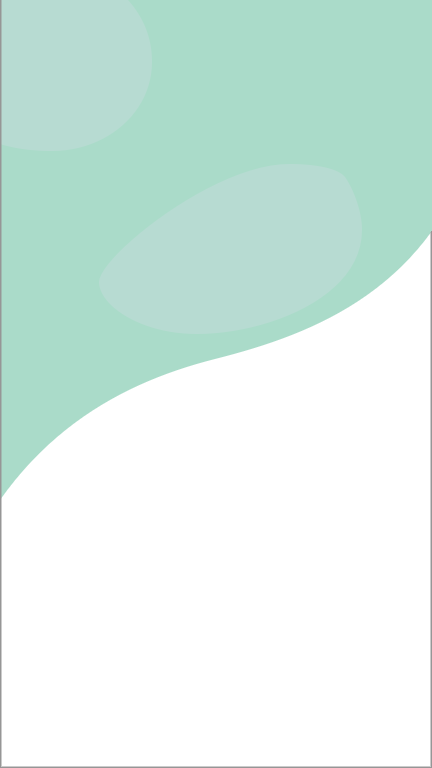
This background is drawn by a Shadertoy shader. Its source:

```glsl
// Adds one cubic Bezier to an outline; outline = (squared distance, side)
void addCurve(vec2 p, vec2 a, vec2 b, vec2 c, vec2 d, inout vec2 outline) {
    vec2 from = a;
    for (int i = 1; i <= 24; i++) {
        float t = float(i) / 24.0, s = 1.0 - t;
        vec2 to = a*s*s*s + 3.0*b*s*s*t + 3.0*c*s*t*t + d*t*t*t;
        vec2 edge = to - from, w = p - from;
        vec2 gap = w - edge * clamp(dot(w, edge) / dot(edge, edge), 0.0, 1.0);
        outline.x = min(outline.x, dot(gap, gap));
        // Each crossing to the right flips inside and outside
        if ((from.y > p.y) != (to.y > p.y) && w.x < edge.x * w.y / edge.y)
            outline.y = -outline.y;
        from = to;
    }
}

float coverage(vec2 outline, float pixel) {
    return clamp(0.5 - outline.y * sqrt(outline.x) / pixel, 0.0, 1.0);
}

// Green field: an S-shaped lower edge, closed beyond the canvas
vec2 waveField(vec2 p) {
    vec2 o = vec2(1e6, 1.0);
    addCurve(p, vec2(0, 500), vec2(60, 415), vec2(140, 378), vec2(215, 359), o);
    addCurve(p, vec2(215, 359), vec2(290, 340), vec2(375, 310), vec2(432, 231), o);
    addCurve(p, vec2(432, 231), vec2(700, -500), vec2(-300, -500), vec2(0, 500), o);
    return o;
}

vec2 cornerBlob(vec2 p) {
    vec2 o = vec2(1e6, 1.0);
    addCurve(p, vec2(128, 0), vec2(145, 19), vec2(152, 40), vec2(152, 62), o);
    addCurve(p, vec2(152, 62), vec2(152, 112), vec2(107, 151), vec2(52, 151), o);
    addCurve(p, vec2(52, 151), vec2(34, 151), vec2(16, 149), vec2(0, 144), o);
    addCurve(p, vec2(0, 144), vec2(-200, 60), vec2(0, -150), vec2(128, 0), o);
    return o;
}

vec2 pebbleBlob(vec2 p) {
    vec2 o = vec2(1e6, 1.0);
    addCurve(p, vec2(99, 282), vec2(99, 305), vec2(140, 334), vec2(197, 334), o);
    addCurve(p, vec2(197, 334), vec2(265, 334), vec2(362, 298), vec2(362, 230), o);
    addCurve(p, vec2(362, 230), vec2(362, 212), vec2(354, 190), vec2(345, 177), o);
    addCurve(p, vec2(345, 177), vec2(337, 167), vec2(310, 164), vec2(290, 164), o);
    addCurve(p, vec2(290, 164), vec2(215, 163), vec2(99, 257), vec2(99, 282), o);
    return o;
}

void mainImage(out vec4 fragColor, in vec2 fragCoord) {
    // Canvas units: 432 across, 768 down from the top
    vec2 uv = fragCoord / iResolution.xy;
    vec2 p = vec2(uv.x, 1.0 - uv.y) * vec2(432, 768);
    float pixel = 432.0 / iResolution.x;

    vec3 mint = vec3(0.667, 0.86, 0.788);
    vec3 paleMint = vec3(0.718, 0.86, 0.824);
    vec3 color = mix(vec3(1), mint, coverage(waveField(p), pixel));
    color = mix(color, paleMint, coverage(cornerBlob(p), pixel));
    color = mix(color, paleMint, coverage(pebbleBlob(p), pixel));

    // Thin frame; its right side starts where the wave ends
    float rightGap = 432.0 - p.x + max(232.0 - p.y, 0.0);
    float frameGap = min(min(p.x, rightGap), 768.0 - p.y);
    float frame = clamp((1.5 - frameGap) / pixel + 0.5, 0.0, 1.0);
    color = mix(color, vec3(0.59), frame);

    fragColor = vec4(color, 1.0);
}
```
